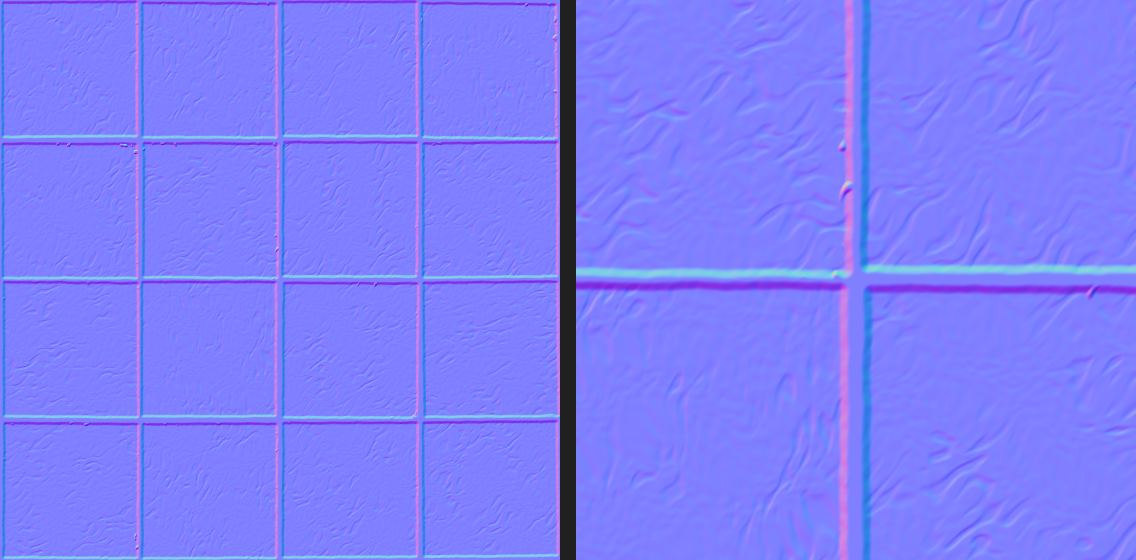
Left: the whole. Right: its middle third, enlarged.
Give the GLSL for this texture map, as a WebGL 2 fragment shader.

```glsl
#version 300 es
precision highp float;
// Tangent-space normal map of a 4 by 4 wall of hand-set ceramic tiles.
// Each tile is a slightly skewed rounded box with chipped edges and fine
// surface relief; normals come from central differences of the height.

uniform vec2 u_resolution;
out vec4 fragColor;

vec2 hash2(vec2 p) {
    vec3 q = fract(vec3(p.xyx) * vec3(0.1031, 0.1030, 0.0973));
    q += dot(q, q.yzx + 33.33);
    return fract((q.xx + q.yz) * q.zy);
}

float gradientAt(vec2 corner, vec2 offset) {
    float angle = 6.2832 * hash2(corner).x;
    return dot(vec2(cos(angle), sin(angle)), offset);
}

float gradientNoise(vec2 p) {
    vec2 i = floor(p), f = p - i;
    vec2 u = f * f * f * (f * (f * 6.0 - 15.0) + 10.0);
    float low = mix(gradientAt(i, f), gradientAt(i + vec2(1, 0), f - vec2(1, 0)), u.x);
    float high = mix(gradientAt(i + vec2(0, 1), f - vec2(0, 1)), gradientAt(i + 1.0, f - 1.0), u.x);
    return mix(low, high, u.y);
}

float roundedBox(vec2 p, vec2 halfSize, float radius) {
    vec2 d = abs(p) - halfSize + radius;
    return length(max(d, 0.0)) + min(max(d.x, d.y), 0.0) - radius;
}

// Fine wisps and dimples, brushed in a different direction on each tile
float surfaceRelief(vec2 p, vec2 seed) {
    float angle = 0.3 + 1.1 * seed.x;
    vec2 q = mat2(cos(angle), -sin(angle), sin(angle), cos(angle)) * p + seed * 40.0 + 50.0;
    q += 0.05 * gradientNoise(q * 7.0);
    float patches = smoothstep(-0.35, 0.4, gradientNoise(q * 4.0));
    float wisps = smoothstep(0.0, 0.4, gradientNoise(q * vec2(14.0, 32.0)));
    float grain = gradientNoise(q * 38.0 + 9.0);
    return 0.0024 * wisps * patches + 0.0008 * grain;
}

float tileHeight(vec2 p, vec2 cell) {
    vec2 id = mod(cell, 4.0) + 3.0;
    vec2 seed = hash2(id * 7.3), skew = hash2(id * 3.7 + 21.0) - 0.5;

    // Small shifts and slants from hand setting
    vec2 q = p - cell - 0.5;
    q += 0.016 * (seed - 0.5) + 0.022 * skew * q.yx;

    float dist = roundedBox(q, vec2(0.479), 0.012);
    if (dist > 0.06) return 0.0;

    // Wavering edges, with chips mostly along the top and right
    vec2 local = q + seed * 30.0 + 20.0;
    float wear = mix(0.15, 1.0, seed.y * seed.y) * smoothstep(0.1, 0.48, max(q.x, q.y));
    float chips = smoothstep(0.2, 0.5, gradientNoise(local * 24.0));
    chips *= smoothstep(-0.1, 0.35, gradientNoise(local * 4.0));
    dist += 0.005 * gradientNoise(local * 9.0) + 0.0025 * gradientNoise(local * 34.0);
    dist += 0.028 * wear * chips;

    float body = smoothstep(0.012, -0.012, dist);
    return body * (0.0135 + surfaceRelief(q, seed));
}

float wallHeight(vec2 p) {
    vec2 base = floor(p - 0.5);
    float height = 0.0;
    for (int y = 0; y < 2; y++)
        for (int x = 0; x < 2; x++)
            height = max(height, tileHeight(p, base + vec2(x, y)));
    return height;
}

void main() {
    vec2 p = gl_FragCoord.xy / u_resolution * 4.0;

    // Slope of the height in tile units
    vec2 e = vec2(0.004, 0.0);
    vec2 slope = vec2(wallHeight(p + e.xy) - wallHeight(p - e.xy),
                      wallHeight(p + e.yx) - wallHeight(p - e.yx)) / (2.0 * e.x);

    // Green points down the wall
    vec3 normal = normalize(vec3(-slope.x, slope.y, 1.0));
    fragColor = vec4(0.5 + 0.5 * normal, 1.0);
}
```
